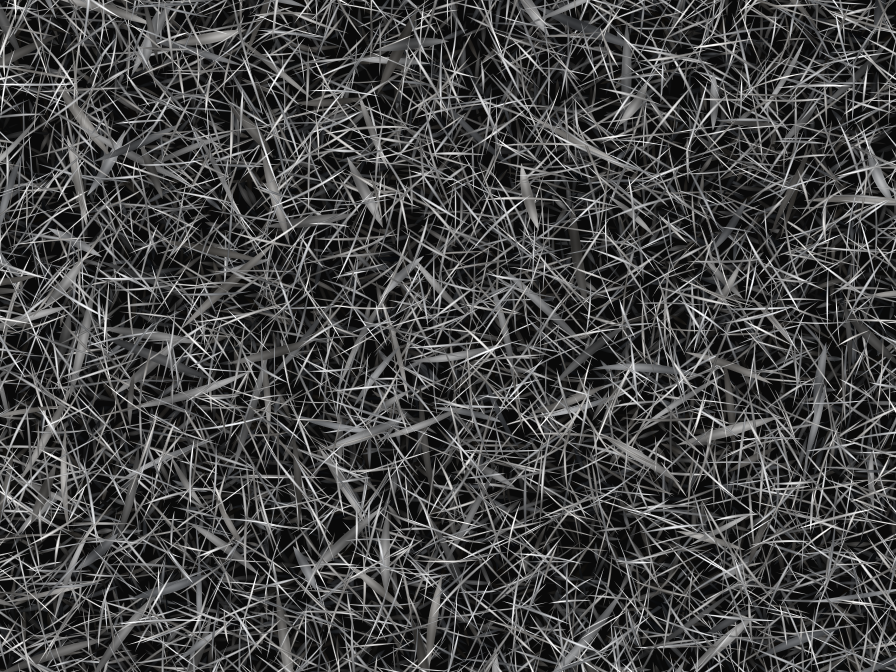
Give the GLSL for this texture, as a Shadertoy shader.

```glsl
// Dense monochrome tangle of dry grass: fine pale straws and broad leaves over a black floor.
#define FLOOR_SHADE 0.035
#define UNDER_LAYERS 4
#define UNDER_CELL 0.035
#define UNDER_WIDTH 0.0028
#define LEAF_LAYERS 3
#define LEAF_CELL 0.105
#define LEAF_WIDTH 0.0058
#define STRAW_LAYERS 13
#define STRAW_CELL 0.075
#define STRAW_WIDTH 0.00155
#define BEND 0.16
#define TINT 0.018

vec4 hash4(vec3 key) {
    vec4 h = fract(key.xyzx * vec4(0.1031, 0.1030, 0.0973, 0.1099));
    h += dot(h, h.wzxy + 33.33);
    return fract((h.xxyz + h.yzzw) * h.zywx);
}

mat2 rotation(float angle) {
    float c = cos(angle), s = sin(angle);
    return mat2(c, s, -s, c);
}

// Exact box-filtered cover of a stripe of half width w at distance d.
float stripeCover(float d, float w, float pixel) {
    float inside = min(d + 0.5 * pixel, w) - max(d - 0.5 * pixel, -w);
    return clamp(inside / pixel, 0.0, 1.0);
}

// Paints one layer of tapered, bent blades, one candidate per cell of a turned grid.
void paintBlades(inout vec3 color, vec2 p, float seed, float cellSize,
                 float halfWidth, float share, vec2 shadeRange, float pixel) {
    vec2 q = rotation(seed * 2.4) * p / cellSize + seed * 7.31;
    vec2 home = floor(q);
    for (int j = -1; j <= 1; j++)
    for (int i = -1; i <= 1; i++) {
        vec2 cell = home + vec2(i, j);
        vec4 place = hash4(vec3(cell, seed));
        vec4 look = hash4(vec3(cell + 57.0, seed + 19.0));
        if (look.w > share) continue;

        // Blade frame: x runs along the blade, y across it.
        vec2 local = rotation(place.z * 6.2832) * (q - cell - place.xy);
        float halfLength = mix(0.35, 0.93, place.w);
        float along = local.x / halfLength;
        if (abs(along) >= 1.0) continue;
        float taper = 1.0 - along * along;
        float curve = (look.x - 0.5) * BEND * halfLength * taper;
        float d = abs(local.y - curve) * cellSize;
        float w = halfWidth * mix(0.6, 1.4, look.y) * taper;

        // Shade varies from blade to blade, along the blade and over its width.
        float shade = mix(shadeRange.x, shadeRange.y, look.z);
        shade *= 0.9 + 0.2 * sin(along * 4.0 + place.x * 6.2832);
        shade *= 1.0 - 0.2 * smoothstep(0.0, halfWidth, d);
        vec3 blade = shade + TINT * (place.y - 0.5) * vec3(1.0, 0.1, -1.2);
        color = mix(color, blade, stripeCover(d, w, pixel));
    }
}

void mainImage(out vec4 fragColor, in vec2 fragCoord) {
    float pixel = 1.0 / iResolution.y;
    vec2 p = fragCoord * pixel;
    vec3 color = vec3(FLOOR_SHADE);

    // Short shaded litter, paler toward the top.
    for (int i = 0; i < UNDER_LAYERS; i++) {
        float rise = float(i) / float(UNDER_LAYERS);
        paintBlades(color, p, float(i) + 1.0, UNDER_CELL, UNDER_WIDTH, 0.95,
                    vec2(0.05, 0.20 + 0.26 * rise), pixel);
    }

    // Lower straws, then scattered broad leaves, then upper straws.
    for (int i = 0; i < STRAW_LAYERS; i++) {
        float rise = float(i) / float(STRAW_LAYERS - 1);
        paintBlades(color, p, float(i) + 11.0, STRAW_CELL, STRAW_WIDTH, 1.0,
                    vec2(0.30, 0.68) + vec2(0.26, 0.30) * rise, pixel);
        if (i >= 4 && i < 4 + LEAF_LAYERS)
            paintBlades(color, p, float(i) + 41.0, LEAF_CELL, LEAF_WIDTH, 0.36,
                        vec2(0.26, 0.66), pixel);
    }
    fragColor = vec4(clamp(color, 0.0, 1.0), 1.0);
}
```
